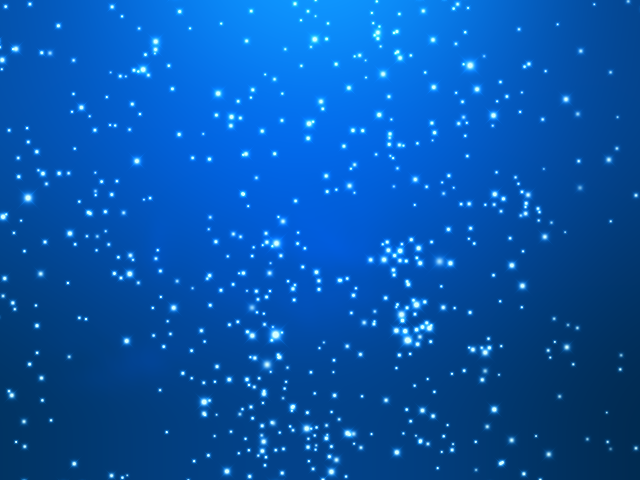
Reproduce this background procedurally as a WebGL 2 fragment shader.

```glsl
#version 300 es
precision highp float;
// Deep blue water lit from above, filled with drifting sparkles.
// Smooth gradients form the water; jittered cell grids scatter the sparkles,
// gathered into clusters by a density field of soft blobs and layered sines.

uniform vec2 u_resolution;
out vec4 fragColor;

// Water colours
const vec3 ABYSS = vec3(0.00, 0.18, 0.33);
const vec3 DUSK  = vec3(0.02, 0.29, 0.58);
const vec3 DEEP  = vec3(0.01, 0.26, 0.54);
const vec3 ROYAL = vec3(0.00, 0.385, 0.91);
const vec3 SKY   = vec3(0.06, 0.60, 1.00);
const vec3 MIST  = vec3(0.00, 0.03, 0.13);

// Sparkle colours
const vec3 CORE = vec3(0.84, 1.00, 1.00);
const vec3 HALO = vec3(0.06, 0.52, 0.85);

// Layout, in units of the canvas height
const vec2  LIGHT_POS   = vec2(0.66, 1.08);
const vec2  LIGHT_SIZE  = vec2(0.36, 0.28);
const float BEAM_X      = 0.62;
const float BEAM_WIDTH  = 0.54;
const float RIGHT_SHADE = 0.82;

// Sparkle layers: cells per unit, core radius, chance of a sparkle per cell
const int LAYERS = 3;
const vec3 LAYER[LAYERS] = vec3[](
    vec3(12.0, 0.0058, 0.26),
    vec3(27.0, 0.0038, 0.25),
    vec3(46.0, 0.0025, 0.21));
const float CORE_GAIN = 1.7;
const float HALO_GAIN = 0.75;

vec3 hash3(vec2 p) {
    vec3 q = fract(p.xyx * vec3(0.1031, 0.1030, 0.0973));
    q += dot(q, q.yxz + 33.33);
    return fract((q.xxy + q.yzz) * q.zyx);
}

float blob(vec2 p, vec2 center, vec2 size) {
    vec2 d = (p - center) / size;
    return exp(-dot(d, d));
}

float waves(vec2 p) {
    float sum = 0.0;
    float amp = 0.5;
    for (int i = 0; i < 3; i++) {
        sum += amp * sin(p.x + 1.7 * sin(p.y)) * cos(p.y - p.x * 0.4);
        p = mat2(1.5, 1.1, -1.1, 1.5) * p + 2.3;
        amp *= 0.55;
    }
    return sum;
}

vec3 water(vec2 p, float aspect) {
    vec3 beam = mix(DEEP, ROYAL, smoothstep(0.10, 0.75, p.y));
    vec3 side = mix(ABYSS, DUSK, smoothstep(0.10, 0.85, p.y));
    side *= mix(1.0, RIGHT_SHADE, smoothstep(0.6, 1.0, p.x / aspect));
    float across = (p.x - BEAM_X) / BEAM_WIDTH;
    vec3 col = mix(side, beam, exp(-across * across));
    col = mix(col, SKY, blob(p, LIGHT_POS, LIGHT_SIZE));
    // Faint violet-blue wisps on the left and in the centre
    float wisps = blob(p, vec2(0.26, 0.25), vec2(0.12, 0.06))
                + blob(p, vec2(0.33, 0.48), vec2(0.03, 0.05))
                + blob(p, vec2(0.66, 0.44), vec2(0.18, 0.12));
    return col + MIST * wisps * (0.4 + 0.6 * waves(p * 14.0));
}

// Dense, bright knots of sparkles
float knots(vec2 p) {
    return blob(p, vec2(0.835, 0.46), vec2(0.030, 0.028))
         + blob(p, vec2(0.855, 0.33), vec2(0.035, 0.035));
}

// How crowded the sparkles are at a point
float density(vec2 p) {
    float d = 0.62 + 1.2 * waves(p * 11.0);
    d *= 1.0 - 0.65 * smoothstep(1.05, 1.33, p.x);
    d *= 1.0 - 0.60 * blob(p, vec2(0.0, 0.0), vec2(0.30, 0.30));
    d += 4.0 * knots(p);
    d += 2.2 * blob(p, vec2(0.64, 0.09), vec2(0.100, 0.080));
    d += 2.4 * blob(p, vec2(0.54, 0.27), vec2(0.030, 0.090));
    d += 1.2 * blob(p, vec2(1.04, 0.56), vec2(0.090, 0.090));
    d += 1.0 * blob(p, vec2(0.27, 0.46), vec2(0.070, 0.050));
    d += 1.0 * blob(p, vec2(0.39, 0.23), vec2(0.070, 0.060));
    return max(d, 0.15);
}

// x: bright core, y: soft halo with short diagonal rays
vec2 sparkle(vec2 d, float radius) {
    vec2 q = d / radius;
    float r2 = dot(q, q);
    float rays = exp(-abs(q.x * q.x - q.y * q.y) * 0.7 - r2 * 0.09);
    return vec2(CORE_GAIN * exp(-r2), 0.7 * exp(-r2 * 0.25) + 0.4 * rays);
}

vec2 sparkles(vec2 p, vec3 layer, float seed) {
    vec2 light = vec2(0.0);
    vec2 cell = floor(p * layer.x);
    for (int y = -1; y <= 1; y++)
    for (int x = -1; x <= 1; x++) {
        vec2 id = cell + vec2(x, y);
        vec3 place = hash3(id + seed);
        vec3 look = hash3(id + seed + 71.7);
        vec2 center = (id + place.xy) / layer.x;
        float present = step(place.z, layer.z * density(center));
        float knot = min(knots(center), 1.0);
        float radius = layer.y * mix(0.75, 1.25, look.x * look.x) * (1.0 + 0.4 * knot);
        float power = mix(0.35, 1.15, sqrt(look.y)) + 0.4 * knot;
        power *= 1.0 - 0.45 * smoothstep(1.0, 1.25, center.x);
        light += present * power * sparkle(p - center, radius);
    }
    return light;
}

void main() {
    vec2 p = gl_FragCoord.xy / u_resolution.y;
    vec3 col = water(p, u_resolution.x / u_resolution.y);
    vec2 light = vec2(0.0);
    for (int i = 0; i < LAYERS; i++)
        light += sparkles(p, LAYER[i], 19.0 + 37.0 * float(i));
    col += HALO * min(light.y, 1.0) * HALO_GAIN;
    col = mix(col, CORE, clamp(light.x, 0.0, 1.0));
    fragColor = vec4(clamp(col, 0.0, 1.0), 1.0);
}
```
